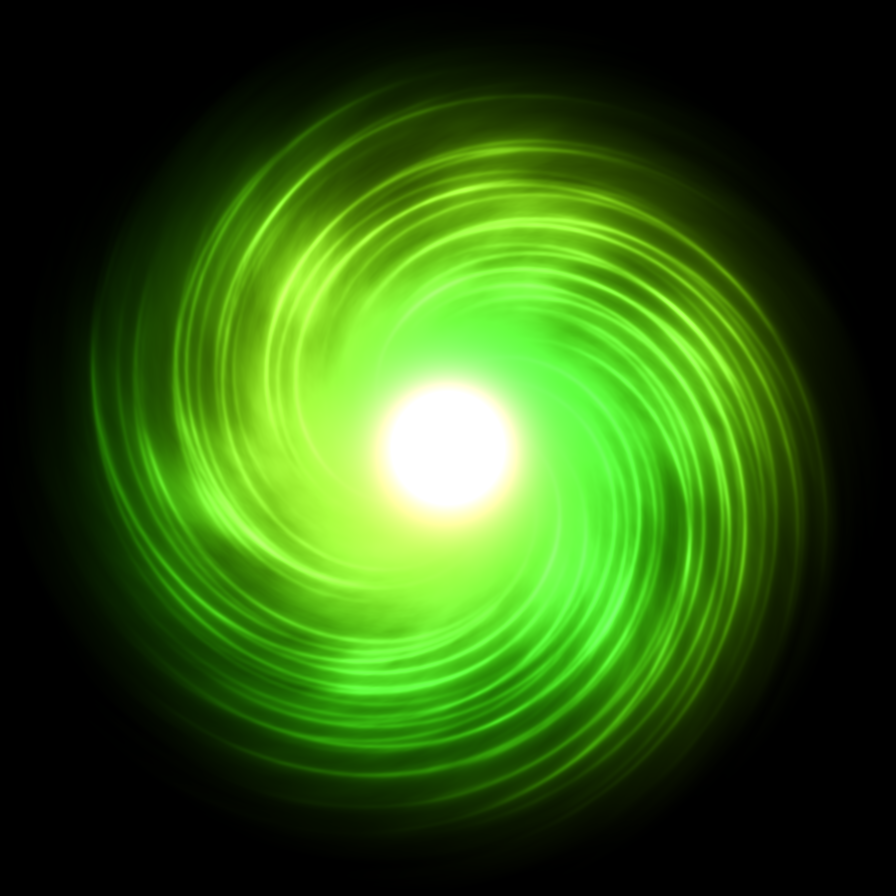
This background is drawn by a WebGL 1 fragment shader. Its source:

```glsl
precision highp float;
uniform vec2 u_resolution;

const float TAU = 6.283185;

float hash(vec2 p) {
  p = fract(p * vec2(0.1031, 0.1137));
  p += dot(p, p.yx + 33.33);
  return fract((p.x + p.y) * p.x * 7.31);
}

float noise(vec2 p) {
  vec2 cell = floor(p), f = fract(p);
  f = f * f * (3.0 - 2.0 * f);
  return mix(mix(hash(cell), hash(cell + vec2(1.0, 0.0)), f.x),
             mix(hash(cell + vec2(0.0, 1.0)), hash(cell + 1.0), f.x), f.y);
}

float fbm(vec2 p) {
  float sum = 0.0, amp = 0.5;
  for (int i = 0; i < 5; i++) {
    sum += amp * noise(p);
    p = mat2(1.6, 1.2, -1.2, 1.6) * p + 17.3;
    amp *= 0.5;
  }
  return sum;
}

vec2 swirl(vec2 p, float turn) {
  float c = cos(turn), s = sin(turn);
  return vec2(c * p.x - s * p.y, s * p.x + c * p.y);
}

// One family of thin arms, evenly spread and jittered in angle
float strands(float r, float angle, float layer) {
  float count = 9.0;
  float twist = 4.7 + 0.32 * layer;
  float u = (angle + twist * r) / TAU * count + layer * 0.37;
  vec2 id = vec2(mod(floor(u), count) + 3.0, layer * 7.0 + 5.0);
  float offset = fract(u) - 0.5 - 0.4 * (hash(id) - 0.5);
  float dist = offset * TAU / count * r / sqrt(1.0 + r * r * twist * twist);
  float line = exp(-pow(dist / 0.0055, 2.0)) + 0.45 * exp(-pow(dist / 0.016, 2.0));
  float start = 0.15 + 0.4 * hash(id + 11.0);
  float end = 0.72 + 0.24 * hash(id + 23.0);
  float reach = smoothstep(start, start + 0.2, r) * (1.0 - smoothstep(end - 0.25, end, r));
  return line * reach * (0.35 + 0.65 * hash(id + 37.0));
}

void main() {
  vec2 p = (2.0 * gl_FragCoord.xy - u_resolution) / min(u_resolution.x, u_resolution.y);
  float r = length(p);
  float angle = atan(p.y, p.x + 1e-5);

  // Smoky body, drawn out along the spiral
  float streaks = fbm(swirl(p, 5.4 * r) * 5.0 + 40.0);
  float wisps = fbm(swirl(p, 2.0 * r) * 8.0 + 70.0);
  float edge = r + 0.12 * (streaks - 0.5);
  float body = 1.0 - smoothstep(0.2, 0.99, edge);
  float detail = smoothstep(0.15, 0.5, r);
  float smoke = mix(1.0, 0.3 + 0.75 * streaks + 0.5 * wisps, detail);
  float light = 1.12 * body * smoke;

  // Six soft patches in the middle ring
  float ring = exp(-pow((r - 0.55) / 0.12, 2.0));
  light += 0.16 * ring * cos(6.0 * (angle - 0.21)) * (0.4 + wisps);

  // Crossing filaments
  float lines = 0.0;
  for (int i = 0; i < 6; i++) lines += strands(r, angle, float(i));
  float fade = 1.0 - smoothstep(0.62, 0.98, r);
  light += lines * (0.04 + 0.24 * fade) * (0.45 + wisps) * (0.4 + 0.6 * detail);
  light = max(light, 0.0);
  light = min(light, 0.85 + 0.4 * (1.0 - exp(-max(light - 0.85, 0.0) * 2.5)));

  // Tint turns from leaf green to lime around the spiral
  float lime = 0.5 + 0.5 * cos(angle + 6.5 * r - 5.5);
  lime = mix(0.5, lime, smoothstep(0.0, 0.25, r));
  vec3 color = vec3(mix(0.27, 0.57, lime), 1.0, 0.0) * light;
  color += vec3(0.1, 0.0, 0.25) * pow(light, 4.0);

  // White core
  color += 1.7 * exp(-r * r / 0.018);
  gl_FragColor = vec4(clamp(color, 0.0, 1.0), 1.0);
}
```
